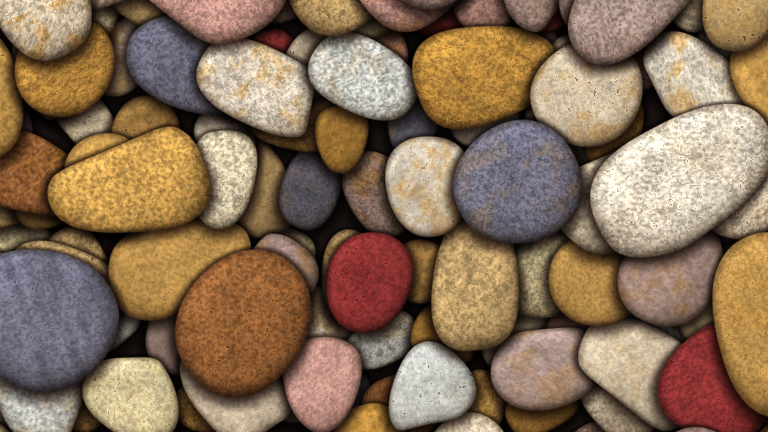
Give the GLSL for this texture, as a WebGL 2 fragment shader.

```glsl
#version 300 es
precision highp float;
// A bed of smooth river pebbles in cream, ochre, mauve and slate.
// Three layers of jittered cells are visited from the top down; each cell holds
// one rounded, speckled stone, and a pixel is done once a stone covers it.

uniform vec2 u_resolution;
out vec4 fragColor;

// One value per layer, bottom to top
const vec3 CELL = vec3(0.155, 0.235, 0.43);      // cell size, canvas heights
const vec3 RADIUS = vec3(0.081, 0.117, 0.162);   // mean stone radius
const vec3 PRESENCE = vec3(1.0, 0.96, 0.72);     // share of filled cells
const vec3 EXPOSURE = vec3(0.74, 0.97, 1.02);    // deeper stones are dimmer
const float JITTER = 0.34;
const float SHADOW_REACH = 0.040;
const float GRAIN_SCALE = 150.0;
const float ACCENT_SHARE = 0.04;
const vec3 GAP = vec3(0.11, 0.08, 0.07);
const vec3 SHADOW = vec3(0.23, 0.19, 0.18);
const vec3 STAIN = vec3(0.70, 0.48, 0.17);
const vec3 ACCENT = vec3(0.56, 0.20, 0.20);
const vec3 LIGHT = vec3(-0.27, 0.53, 0.80);
const int TINTS = 15;
const vec3 TINT[TINTS] = vec3[](
  vec3(0.89, 0.83, 0.70), vec3(0.73, 0.54, 0.25), vec3(0.68, 0.58, 0.54),
  vec3(0.86, 0.80, 0.62), vec3(0.42, 0.31, 0.40), vec3(0.79, 0.61, 0.32),
  vec3(0.81, 0.81, 0.78), vec3(0.66, 0.55, 0.50), vec3(0.56, 0.36, 0.20),
  vec3(0.86, 0.81, 0.73), vec3(0.78, 0.59, 0.54), vec3(0.74, 0.57, 0.31),
  vec3(0.43, 0.42, 0.48), vec3(0.84, 0.77, 0.66), vec3(0.77, 0.64, 0.43));

vec4 hash4(vec4 x) {
  return fract(sin(x) * 43758.5453);
}

vec4 cellHash(vec2 id, float seed) {
  return hash4(dot(id, vec2(127.1, 311.7)) + 17.3 * (seed + vec4(0.0, 1.7, 3.1, 4.9)));
}

float noise(vec2 p) {
  vec2 i = floor(p), f = p - i;
  f = f * f * (3.0 - 2.0 * f);
  vec4 h = hash4(dot(i, vec2(127.1, 311.7)) + vec4(0.0, 127.1, 311.7, 438.8));
  vec2 row = mix(h.xz, h.yw, f.x);
  return mix(row.x, row.y, f.y);
}

float fbm(vec2 p) {
  const mat2 twist = mat2(1.7, 1.25, -1.25, 1.7);
  vec2 p2 = twist * p + 3.7;
  return 0.55 * noise(p) + 0.28 * noise(p2) + 0.17 * noise(twist * p2 + 8.1);
}

// Radial measure of a stone: 0 at its middle, 1 on its outline.
float stoneField(vec2 q, vec4 r) {
  q.y *= 1.0 + 0.5 * (r.x - 0.5) * clamp(q.x, -1.2, 1.2);      // egg taper
  float power = mix(2.0, 2.6, r.y);
  vec2 e = pow(abs(q) + 1e-4, vec2(power));
  float f = pow(e.x + e.y, 1.0 / power);
  vec2 u = q / (length(q) + 1e-4);
  vec2 side = vec2(cos(6.3 * r.z), sin(6.3 * r.z));
  f *= 1.0 + 0.035 * dot(side, vec2(u.x * u.x - u.y * u.y, 2.0 * u.x * u.y))
           + 0.06 * (r.w - 0.5) * u.x * (4.0 * u.x * u.x - 3.0);
  float flatSide = mix(0.9, 1.25, step(0.65, r.w)) * dot(q, side);
  float blend = max(0.16 - abs(f - flatSide), 0.0);
  return max(max(f, flatSide) + blend * blend * 1.56, 0.02);
}

// Mineral surface: blotches, stains, bands, grain and pits.
vec3 stoneColor(vec2 q, float pick, vec4 r, vec4 s) {
  vec3 tint = r.x < ACCENT_SHARE ? ACCENT : TINT[int(pick * float(TINTS))];
  vec2 m = q + 9.0 * s.xy;
  float blotch = fbm(m * 14.0);
  float stain = smoothstep(0.46, 0.75, fbm(m * 19.0 + 5.0)) * s.z * s.z;
  vec3 c = tint * (0.85 + 0.30 * blotch);
  c = mix(c, STAIN * (0.5 + 0.85 * dot(tint, vec3(0.33))), 0.6 * stain);
  if (s.w > 0.8) c *= 0.9 + 0.2 * noise(mat2(8.0, 30.0, -6.0, 40.0) * m);
  vec2 g = mat2(0.8, 0.6, -0.6, 0.8) * m * GRAIN_SCALE;
  float fine = noise(g), coarse = noise(mat2(0.4, 0.37, -0.37, 0.4) * g + 4.3);
  c *= 1.0 + mix(0.20, 0.50, r.z) * (fine + 0.5 * coarse - 0.75);
  return c * (1.0 - 0.5 * r.w * smoothstep(0.55, 0.75, fine * coarse));
}

void main() {
  vec2 p = gl_FragCoord.xy / u_resolution.y;
  float px = 1.0 / u_resolution.y;
  vec3 color = vec3(0.0);
  vec3 open = vec3(1.0);   // light still passing to the stones below

  for (int k = 0; k < 27; k++) {
    // Placement
    int layer = 2 - k / 9, slot = k % 9;
    float cell = CELL[layer], seed = float(layer) * 2.3 + 0.4;
    vec2 id = floor(p / cell) + vec2(1 - slot % 3, 1 - slot / 3);
    vec4 place = cellHash(id, seed);
    if (place.z > PRESENCE[layer]) continue;
    float stagger = 0.5 * mod(id.y, 2.0) - 0.25;
    vec2 center = (id + 0.5 + vec2(stagger, 0.0) + JITTER * (place.xy - 0.5)) * cell;
    vec2 local = p - center;
    float away = length(local) + 1e-4;
    if (away > 1.6 * RADIUS[layer] + SHADOW_REACH) continue;

    // Outline
    vec4 shape = cellHash(id, seed + 11.0);
    float stretch = sqrt(mix(1.05, 1.7, shape.y));
    vec2 axes = RADIUS[layer] * mix(0.84, 1.18, shape.x) * vec2(stretch, 1.0 / stretch);
    float turn = 3.1416 * place.w;
    mat2 spin = mat2(cos(turn), -sin(turn), sin(turn), cos(turn));
    vec2 q = spin * local;
    float f = stoneField(q / axes, shape);
    float d = away * (1.0 - 1.0 / f);

    if (d < px) {
      // Domed shading with a dark rim
      vec2 slope = normalize((q / (axes * axes)) * spin + 1e-5);
      vec2 tilt = slope * 0.88 * pow(min(f, 1.0), 3.6);
      float lit = dot(vec3(tilt, sqrt(1.0 - dot(tilt, tilt))), LIGHT);
      float shade = (0.48 + 0.67 * max(lit, -0.2)) * EXPOSURE[layer];
      shade *= 1.0 - 0.28 * smoothstep(0.86, 1.0, f);
      // Evenly spread tint choice
      float pick = fract(dot(id, vec2(0.755, 0.57)) + 0.37 * float(layer) + 0.1 * shape.z);
      vec3 stone = stoneColor(q, pick, cellHash(id, seed + 23.0), cellHash(id, seed + 37.0));
      stone *= pow(vec3(shade), vec3(0.92, 1.0, 1.08));
      float cover = 1.0 - smoothstep(-px, px, d);
      color += open * cover * stone;
      open *= 1.0 - cover;
    }
    // Soft shadow, longer below the stone
    float reach = SHADOW_REACH * (0.75 - 0.4 * local.y / away);
    open *= mix(SHADOW, vec3(1.0), smoothstep(-0.004, reach, d));
    if (open.r < 0.01) break;
  }
  fragColor = vec4(clamp(color + open * GAP, 0.0, 1.0), 1.0);
}
```
